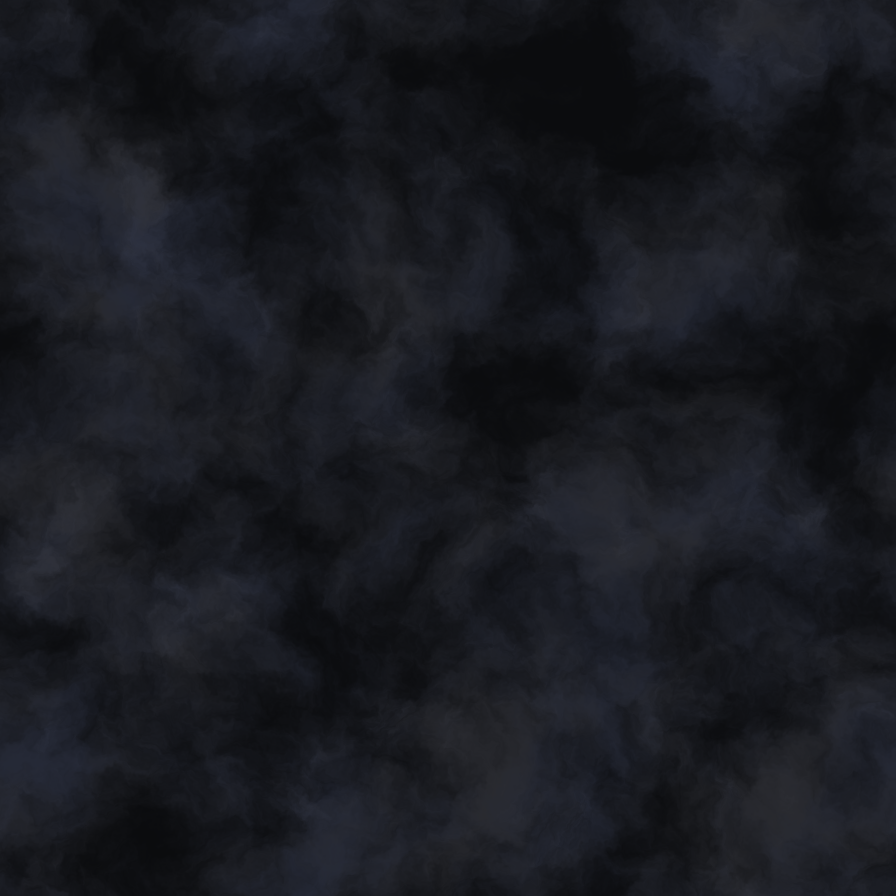
This texture is drawn by a WebGL 1 fragment shader. Its source:

```glsl
precision highp float;
// Dark, smoky night clouds with patches of blue and grey haze; tiles seamlessly.

uniform vec2 u_resolution;

#define CLOUD_CELLS 4.0
#define TINT_CELLS 5.0
#define GAIN 0.64
#define WARP 0.045
#define SPREAD 0.73
#define DARKEN 0.035
#define TINT_AMOUNT 0.55
#define WISP_AMOUNT 0.03
#define SHADOW vec3(0.043, 0.047, 0.056)
#define HAZE vec3(0.154, 0.164, 0.201)
#define BLUE_SHIFT vec3(-0.012, -0.002, 0.026)

// Unit gradient at a lattice point
vec2 gradientAt(vec2 cell, float seed) {
  float h = fract(sin(dot(cell, vec2(127.1, 311.7)) + seed * 74.7) * 43758.5453);
  float angle = 6.2831853 * h;
  return vec2(cos(angle), sin(angle));
}

// Gradient noise that wraps after a whole number of cells
float wrappedNoise(vec2 uv, float cells, float seed) {
  vec2 p = uv * cells;
  vec2 i = floor(p);
  vec2 f = p - i;
  vec2 lo = mod(i, cells);
  vec2 hi = mod(i + 1.0, cells);
  vec2 w = f * f * f * (f * (f * 6.0 - 15.0) + 10.0);
  float a = dot(gradientAt(lo, seed), f);
  float b = dot(gradientAt(vec2(hi.x, lo.y), seed), f - vec2(1.0, 0.0));
  float c = dot(gradientAt(vec2(lo.x, hi.y), seed), f - vec2(0.0, 1.0));
  float d = dot(gradientAt(hi, seed), f - 1.0);
  return mix(mix(a, b, w.x), mix(c, d, w.x), w.y);
}

// Octaves of wrapped noise, centred on zero
float cloudNoise(vec2 uv, float cells, float seed) {
  float sum = 0.0;
  float amplitude = 1.0;
  for (int octave = 0; octave < 7; octave++) {
    sum += amplitude * wrappedNoise(uv, cells, seed);
    amplitude *= GAIN;
    cells *= 2.0;
    seed += 1.0;
  }
  return sum;
}

void main() {
  vec2 uv = gl_FragCoord.xy / u_resolution;

  // Billowing distortion
  vec2 drift = vec2(cloudNoise(uv, CLOUD_CELLS, 11.0),
                    cloudNoise(uv, CLOUD_CELLS, 23.0));
  vec2 p = uv + WARP * drift;

  // Brightness of the cloud body
  float body = cloudNoise(p, CLOUD_CELLS, 37.0) - DARKEN;
  float density = smoothstep(-SPREAD, SPREAD, body);
  vec3 color = mix(SHADOW, HAZE, density);

  // Blue and grey patches, strongest where the haze is thick
  float tint = clamp(2.0 * cloudNoise(p, TINT_CELLS, 53.0), -1.0, 1.0);
  color += BLUE_SHIFT * tint * TINT_AMOUNT * density;

  // Faint bright wisps
  float wisp = smoothstep(0.1, 0.7, cloudNoise(p, CLOUD_CELLS * 2.0, 71.0));
  color += WISP_AMOUNT * wisp * density * vec3(0.9, 0.95, 1.15);

  gl_FragColor = vec4(color, 1.0);
}
```
